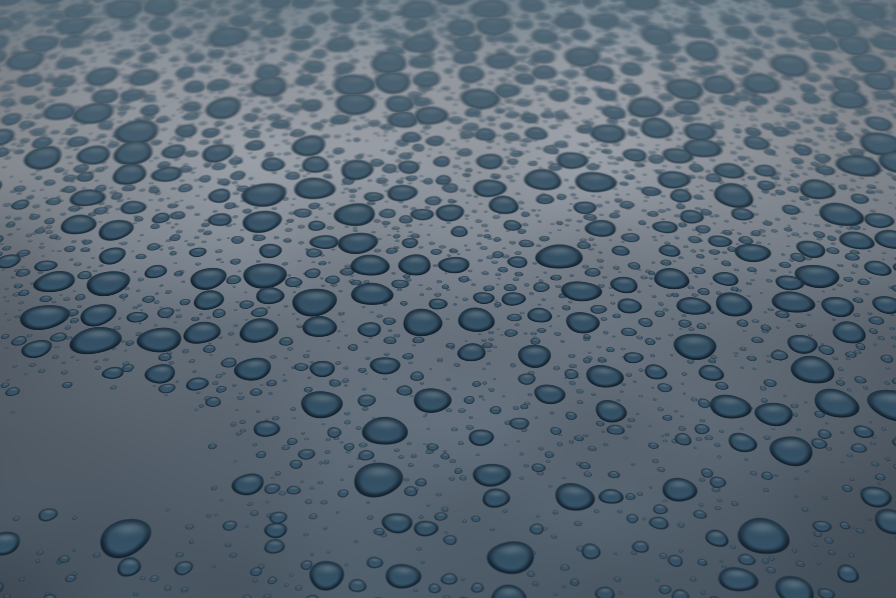
Reproduce this texture procedurally as a WebGL 2 fragment shader.

```glsl
#version 300 es
precision highp float;
precision highp int;
// Water beads on a smooth sheet seen at a low angle. The canvas is projected
// onto a tilted plane, where three layers of jittered cells hold round drops;
// small drops avoid large ones, and edges soften away from the focus line.

#define HORIZON 2.2
#define TILT 2.9
#define FOCUS 0.5
#define BLUR 0.0042
#define BODY vec3(0.195, 0.305, 0.385)
#define RIM vec3(0.07, 0.13, 0.18)
#define GLOSS vec3(0.40, 0.48, 0.53)
#define HAZE vec3(0.325, 0.41, 0.465)
#define SHEET_NEAR vec3(0.295, 0.35, 0.40)
#define SHEET_MID vec3(0.425, 0.465, 0.51)
#define SHEET_FAR vec3(0.605, 0.625, 0.655)
#define SHEET_TOP vec3(0.47, 0.53, 0.57)

uniform vec2 u_resolution;
out vec4 fragColor;

// Cell size, radius range and share of filled cells, in units of the plane.
struct Layer { int seed; float size, rMin, rMax, fill; };
const Layer LARGE = Layer(3, 0.051, 0.0085, 0.0225, 0.97);
const Layer SMALL = Layer(2, 0.0265, 0.0036, 0.0085, 0.85);
const Layer TINY = Layer(1, 0.0145, 0.0013, 0.0034, 0.75);

// Integer hash: four random values in 0..1 for a cell and a seed.
vec4 hash4(ivec2 cell, int seed) {
    uvec4 v = uvec4(uint(cell.x), uint(cell.y), uint(seed), 7u) * 1664525u + 1013904223u;
    v += v.yzxy * v.wxyz;
    v ^= v >> 16u;
    v += v.yzxy * v.wxyz;
    return vec4(v >> 8u) / 16777216.0;
}

float valueNoise(vec2 p, int seed) {
    ivec2 i = ivec2(floor(p));
    vec2 f = fract(p);
    f = f * f * (3.0 - 2.0 * f);
    float low = mix(hash4(i, seed).x, hash4(i + ivec2(1, 0), seed).x, f.x);
    float high = mix(hash4(i + ivec2(0, 1), seed).x, hash4(i + ivec2(1, 1), seed).x, f.x);
    return mix(low, high, f.y);
}

vec2 toPlane(vec2 s) { return vec2(s.x - 0.75, TILT) / (HORIZON - s.y); }

vec2 toScreen(vec2 g) {
    float depth = TILT / g.y;
    return vec2(g.x * depth + 0.75, HORIZON - depth);
}

mat2 layerTurn(Layer l) {
    float a = float(l.seed) * 0.9 + 0.35;
    return mat2(cos(a), sin(a), -sin(a), cos(a));
}

// Share of cells that hold a drop: crowded far away, bare at the near left.
float crowding(vec2 s) {
    float amount = mix(0.55, 1.0, smoothstep(0.1, 0.6, s.y));
    float bare = smoothstep(0.55, 1.1, length((s - vec2(0.12, 0.24)) / vec2(0.34, 0.14)));
    return amount * bare * mix(0.8, 1.15, valueNoise(s * 6.0, 11));
}

// Soft sky reflection on the sheet.
vec3 sheet(vec2 s) {
    vec3 c = mix(SHEET_NEAR, SHEET_MID, smoothstep(-0.05, 0.58, s.y));
    c = mix(c, SHEET_FAR, smoothstep(0.42, 0.8, s.y));
    c = mix(c, SHEET_TOP, smoothstep(0.86, 1.02, s.y));
    float side = (s.x - 0.75) / 0.75;
    c *= 1.0 - 0.14 * side * side;
    return c * (0.94 + 0.12 * valueNoise(s * vec2(5.0, 7.0), 23));
}

// Dome with a dark lower rim and a pale cap; u is the position in drop radii.
vec3 shadeDrop(vec2 u, float far) {
    float rim = smoothstep(0.62, 0.98, length(u)) * mix(0.55, 1.0, smoothstep(0.5, -0.5, u.y));
    vec2 cap = (u - vec2(0.05, 0.48)) * vec2(1.4, 2.5);
    vec3 c = BODY * (1.0 - 0.1 * u.y);
    c = mix(c, GLOSS, 0.62 * exp(-1.6 * dot(cap, cap)));
    c = mix(c, RIM, rim);
    return mix(c, HAZE, 0.75 * far);
}

// Centre on the plane and radius of the drop in a cell; radius 0 if empty.
vec3 dropIn(Layer l, ivec2 cell, mat2 turn, vec4 rnd) {
    float r = mix(l.rMin, l.rMax, pow(rnd.z, 1.5));
    vec2 jitter = (2.0 * rnd.xy - 1.0) * max(0.54 * l.size - r, 0.0);
    vec2 centre = ((vec2(cell) + 0.5) * l.size + jitter) * turn;
    vec2 place = toScreen(centre);
    r *= mix(0.97, 1.13, smoothstep(0.3, 0.95, place.y));
    return vec3(centre, rnd.w < l.fill * crowding(place) ? r : 0.0);
}

// True where a small drop would touch a large one.
bool touchesLarge(vec3 drop) {
    mat2 turn = layerTurn(LARGE);
    ivec2 corner = ivec2(floor(turn * drop.xy / LARGE.size - 0.5));
    for (int k = 0; k < 4; k++) {
        ivec2 cell = corner + ivec2(k & 1, k >> 1);
        vec3 big = dropIn(LARGE, cell, turn, hash4(cell, LARGE.seed));
        if (big.z > 0.0 && distance(big.xy, drop.xy) < big.z + 0.8 * drop.z) return true;
    }
    return false;
}

void addDrops(inout vec3 color, vec2 s, Layer l, float opacity) {
    mat2 turn = layerTurn(l);
    vec2 g = toPlane(s);
    ivec2 home = ivec2(floor(turn * g / l.size));
    float far = smoothstep(0.5, 1.0, s.y);
    // Edge width on the plane: one pixel plus the focus blur.
    float depth = HORIZON - s.y;
    float defocus = BLUR * (smoothstep(FOCUS, 1.0, s.y) + 0.25 * smoothstep(FOCUS - 0.1, -0.1, s.y));
    float soft = (0.7 / u_resolution.y + defocus) / (depth * sqrt(depth / TILT));
    float nearest = soft, radius = 1.0;
    vec2 local = vec2(0.0);
    for (int k = 0; k < 9; k++) {
        ivec2 cell = home + ivec2(k % 3 - 1, k / 3 - 1);
        vec4 rnd = hash4(cell, l.seed);
        vec3 drop = dropIn(l, cell, turn, rnd);
        // Domes stand up, so distant ones look taller than flat discs.
        vec2 q = (g - drop.xy) * vec2(mix(0.88, 1.1, fract(rnd.z * 37.0)), mix(1.0, 0.78, far));
        float a = atan(q.y, q.x + 1e-6);
        float wobble = 0.04 * cos(2.0 * a + 6.28 * rnd.x) + 0.03 * cos(3.0 * a + 6.28 * rnd.y);
        float r = drop.z * (1.0 + wobble), d = length(q) - r;
        if (r <= 0.0 || d >= nearest) continue;
        if (l.seed != LARGE.seed && touchesLarge(drop)) continue;
        nearest = d; radius = r; local = q / r;
    }
    float cover = smoothstep(soft, -soft, nearest) * radius / (radius + 0.2 * soft);
    color = mix(color, shadeDrop(local, far), cover * opacity);
}

void main() {
    vec2 s = gl_FragCoord.xy / u_resolution.y;
    s.x += 0.75 - 0.5 * u_resolution.x / u_resolution.y;
    vec3 color = sheet(s);
    addDrops(color, s, TINY, 0.7);
    addDrops(color, s, SMALL, 0.9);
    addDrops(color, s, LARGE, 1.0);
    fragColor = vec4(color, 1.0);
}
```
